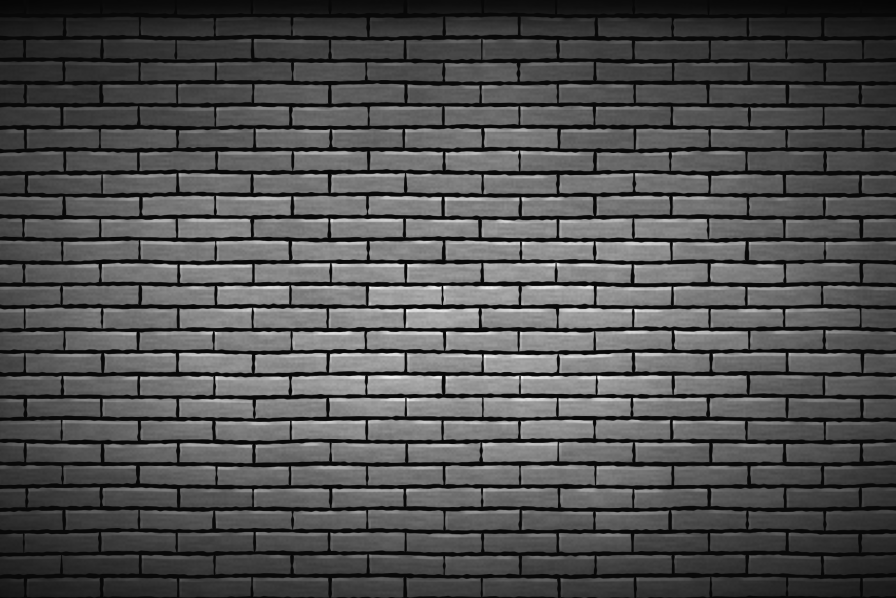
Give the GLSL for this texture, as a WebGL 1 fragment shader.

```glsl
precision highp float;

uniform vec2 u_resolution;

#define COLUMNS 11.78
#define ROWS 26.67
#define GRID_SHIFT vec2(0.33, 9.69)
#define BRICK_ASPECT 3.4
#define BED_HALF 0.085
#define JOINT_HALF 0.058
#define JITTER 0.022
#define MORTAR 0.03
#define BRICK_TONE 0.63
#define GLOW_CENTER vec2(0.5, 0.48)
#define GLOW_FALLOFF vec2(2.8, 4.2)

float hash(vec2 p) {
  return fract(sin(dot(p, vec2(127.1, 311.7))) * 43758.5453);
}

float noise(vec2 p) {
  vec2 i = floor(p);
  vec2 f = fract(p);
  f = f * f * (3.0 - 2.0 * f);
  float low = mix(hash(i), hash(i + vec2(1.0, 0.0)), f.x);
  float high = mix(hash(i + vec2(0.0, 1.0)), hash(i + 1.0), f.x);
  return mix(low, high, f.y);
}

// Spotlight on the wall, with a deeper shadow along the top edge
float wallLight(vec2 uv) {
  vec2 d = uv - GLOW_CENTER;
  float falloff = dot(d * d, GLOW_FALLOFF);
  float topShade = mix(1.0, 0.25, smoothstep(0.94, 1.0, uv.y));
  return exp(-pow(falloff, 1.15)) * topShade;
}

void main() {
  vec2 uv = gl_FragCoord.xy / u_resolution;
  float pixel = ROWS / u_resolution.y;

  // Courses, counted downward, with slightly uneven beds
  float wobble = (noise(uv * vec2(14.0, 20.0)) - 0.5) * 0.1;
  float v = (1.0 - uv.y) * ROWS - GRID_SHIFT.y + wobble;
  float row = floor(v);
  float down = v - row;

  // Running bond: nearest upright joint, nudged at random
  float u = uv.x * COLUMNS - GRID_SHIFT.x - 0.5 * mod(row, 2.0);
  float joint = floor(u + 0.5);
  float side = u - joint - (hash(vec2(joint, row)) - 0.5) * 2.0 * JITTER;
  vec2 brick = vec2(joint - step(side, 0.0), row);
  float jointHalf = JOINT_HALF * mix(0.7, 1.25, hash(vec2(row, joint + 40.0)));

  // Depth inside the brick, in course heights, with chipped edges
  float rough = (noise(uv * vec2(190.0, 130.0)) - 0.5) * 0.06;
  float bedGap = min(down, 1.0 - down) - BED_HALF + rough;
  float jointGap = abs(side) * BRICK_ASPECT - jointHalf + rough;
  float soft = max(0.7 * pixel, 0.035);
  float face = smoothstep(-soft, soft, min(bedGap, jointGap));

  // Brick tone, streaks, grain and weathering
  float tone = BRICK_TONE + (hash(brick + 7.3) - 0.5) * 0.09;
  tone += (noise(uv * vec2(60.0, 230.0)) - 0.5) * 0.08;
  tone += (noise(uv * vec2(390.0, 260.0)) - 0.5) * 0.05;
  tone += (noise(uv * vec2(9.0, 6.0)) - 0.5) * 0.07;
  tone -= 0.05 * down;

  // Broken highlights on the upper and left edges
  float wear = smoothstep(0.15, 0.8, noise(uv * vec2(55.0, 90.0)));
  float topEdge = 1.0 - smoothstep(0.03, 0.12, abs(down - BED_HALF - 0.07));
  float leftGap = side * BRICK_ASPECT - jointHalf - 0.05;
  float leftEdge = 1.0 - smoothstep(0.02, 0.09, abs(leftGap));
  tone += topEdge * mix(0.06, 0.26, wear) + leftEdge * 0.1 * wear;

  float shade = mix(MORTAR, tone * wallLight(uv), face);
  gl_FragColor = vec4(vec3(clamp(shade, 0.0, 1.0)), 1.0);
}
```
